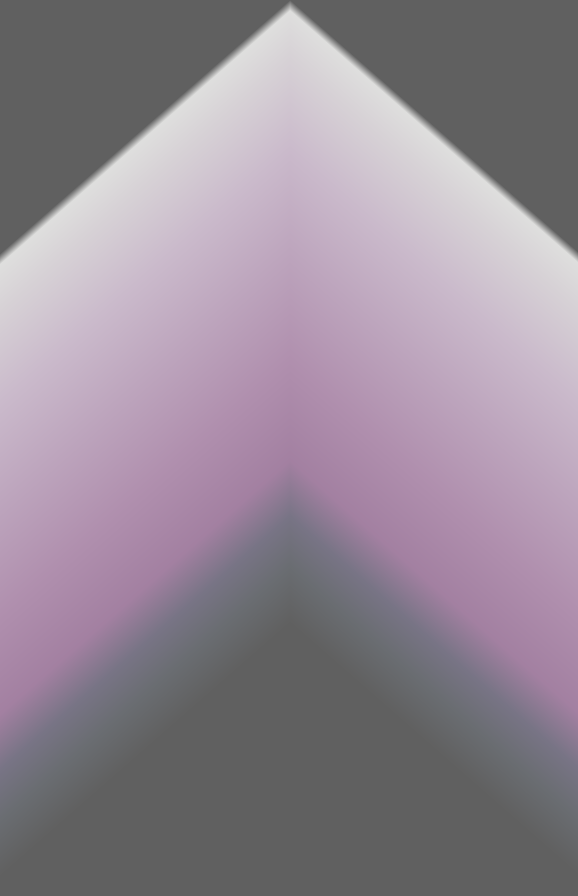
Give the GLSL for this background, as a WebGL 2 fragment shader.

```glsl
#version 300 es
precision highp float;
// A broad chevron fading from pale silver through mauve to slate on flat grey.

uniform vec2 u_resolution;
out vec4 outColor;

const vec3 GREY = vec3(0.378);
const vec3 SILVER = vec3(0.872, 0.872, 0.868);
const vec3 PEARL = vec3(0.842, 0.822, 0.838);
const vec3 LILAC = vec3(0.792, 0.728, 0.796);
const vec3 ORCHID = vec3(0.740, 0.645, 0.740);
const vec3 MAUVE = vec3(0.690, 0.562, 0.682);
const vec3 PLUM = vec3(0.638, 0.502, 0.632);
const vec3 SLATE = vec3(0.470, 0.455, 0.522);
const vec3 MOSS = vec3(0.415, 0.427, 0.445);

// Vertical distance below an upward-pointing chevron edge.
float chevronDepth(vec2 p, vec2 apex, float slope) {
    return apex.y - p.y - slope * abs(p.x - apex.x);
}

// Blends the next colour in linearly between two depths.
vec3 addStop(vec3 base, vec3 next, float start, float end, float depth) {
    return mix(base, next, clamp((depth - start) / (end - start), 0.0, 1.0));
}

// Colour ramp from the bright rim to the grey interior.
vec3 chevronColor(float depth) {
    vec3 color = addStop(GREY, SILVER, -0.002, 0.010, depth);
    color = addStop(color, PEARL, 0.010, 0.060, depth);
    color = addStop(color, LILAC, 0.060, 0.165, depth);
    color = addStop(color, ORCHID, 0.165, 0.280, depth);
    color = addStop(color, MAUVE, 0.280, 0.400, depth);
    color = addStop(color, PLUM, 0.400, 0.512, depth);
    color = addStop(color, SLATE, 0.512, 0.574, depth);
    color = addStop(color, MOSS, 0.574, 0.630, depth);
    return addStop(color, GREY, 0.630, 0.692, depth);
}

void main() {
    // Canvas height is one unit.
    vec2 p = gl_FragCoord.xy / u_resolution.y;
    float width = u_resolution.x / u_resolution.y;
    float depth = chevronDepth(p, vec2(0.502 * width, 0.998), 0.875);
    outColor = vec4(chevronColor(depth), 1.0);
}
```
